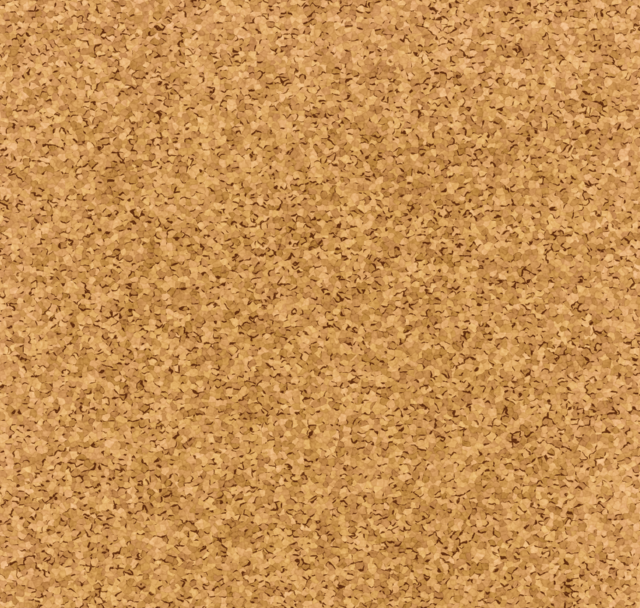
This texture is drawn by a Shadertoy shader. Its source:

```glsl
// Pressed cork board: small angular granules in honey and tan tones,
// drawn as a weighted Voronoi mosaic with per-grain colour, fine mottling
// and short dark gaps along some of the seams; supersampled for soft edges.

#define GRAINS 102.0       // grains along the canvas height
#define WARP 0.60          // bending of the grain outlines
#define SIZE_SPREAD 0.30   // difference between large and small grains
#define GAP_SHARE 0.36     // share of seams that open into dark gaps
#define GAP_WIDTH 0.18     // half width of a gap, in grains
#define GAP_DEPTH 0.80     // darkness of the gaps
#define MOTTLE 0.50        // tone variation inside the grains
#define PATCHES 0.05       // broad tone variation over the board
#define EDGE_LIGHT 0.09    // lightening towards the border
#define SAMPLES 3          // supersampling grid per side
#define FOOTPRINT 0.0024   // width of the smoothing area, in canvas heights

const vec3 GAP_BROWN = vec3(0.38, 0.18, 0.06);
const vec3 BARK      = vec3(0.48, 0.27, 0.11);
const vec3 UMBER     = vec3(0.61, 0.40, 0.18);
const vec3 OCHRE     = vec3(0.70, 0.48, 0.23);
const vec3 TAN       = vec3(0.75, 0.53, 0.28);
const vec3 HONEY     = vec3(0.81, 0.59, 0.33);
const vec3 PALE      = vec3(0.89, 0.68, 0.42);
const vec3 CREAM     = vec3(0.96, 0.79, 0.56);

float hash(vec2 p) {
    vec3 q = fract(p.xyx * 0.1031);
    q += dot(q, q.yzx + 33.33);
    return fract((q.x + q.y) * q.z);
}

vec2 hash2(vec2 p) {
    return vec2(hash(p + 11.7), hash(p + 83.1));
}

float noise(vec2 p) {
    vec2 i = floor(p), f = fract(p);
    f = f * f * (3.0 - 2.0 * f);
    return mix(mix(hash(i), hash(i + vec2(1, 0)), f.x),
               mix(hash(i + vec2(0, 1)), hash(i + vec2(1, 1)), f.x), f.y);
}

float ramp(float a, float b, float x) {
    return clamp((x - a) / (b - a), 0.0, 1.0);
}

// Tone 0..1 to cork colour; stops follow the share of each colour.
vec3 corkColour(float tone) {
    vec3 c = mix(GAP_BROWN, BARK, ramp(-0.20, -0.02, tone));
    c = mix(c, UMBER, ramp(-0.02, 0.09, tone));
    c = mix(c, OCHRE, ramp(0.09, 0.20, tone));
    c = mix(c, TAN,   ramp(0.20, 0.35, tone));
    c = mix(c, HONEY, ramp(0.35, 0.57, tone));
    c = mix(c, PALE,  ramp(0.57, 0.87, tone));
    return mix(c, CREAM, ramp(0.90, 1.25, tone));
}

vec3 cork(vec2 uv, float border) {
    vec2 p = uv * GRAINS * vec2(1.0, 1.08) + 7.0;
    vec2 bend = vec2(noise(p * 1.7), noise(p * 1.7 + 37.0)) - 0.5;
    vec2 q = p + WARP * bend;

    // Nearest and second nearest grain
    vec2 cell = floor(q), id1 = cell, id2 = cell, site1 = q, site2 = q;
    float d1 = 1e3, d2 = 1e3;
    for (int y = -1; y <= 1; y++)
    for (int x = -1; x <= 1; x++) {
        vec2 id = cell + vec2(x, y);
        vec2 site = id + 0.05 + 0.9 * hash2(id);
        vec2 r = site - q;
        float d = dot(r, r) - SIZE_SPREAD * hash(id + 51.3);
        if (d < d1) {
            d2 = d1; id2 = id1; site2 = site1;
            d1 = d; id1 = id; site1 = site;
        } else if (d < d2) {
            d2 = d; id2 = id; site2 = site;
        }
    }
    vec2 across = site2 - site1;
    float span = max(length(across), 0.25);
    float seam = 0.5 * (d2 - d1) / span;

    // Grain tone, mottling and broad patches
    float tone = 0.27 + 0.76 * hash(id1 + 5.9);
    tone += MOTTLE * (0.5 * noise(p * 2.3 + 19.0) + 0.5 * noise(p * 4.0) - 0.5);
    tone += PATCHES * (noise(uv * 9.0) + noise(uv * 23.0) - 1.0);
    tone += EDGE_LIGHT * border;
    tone -= 0.22 * (1.0 - smoothstep(0.0, 0.18, seam));

    // Short dark gaps, more often on level seams
    float level = abs(across.y) / span;
    float chance = GAP_SHARE * (0.4 + 1.0 * level * level);
    float open = step(hash(id1 + id2 + 3.3), chance);
    float width = GAP_WIDTH * smoothstep(0.25, 0.85, noise(p * 1.6 + 61.0));
    float gap = open * (1.0 - smoothstep(width - 0.06, width + 0.06, seam));
    gap *= smoothstep(0.0, 0.06, width);
    tone -= GAP_DEPTH * gap;

    // Slight shift between yellow and rosy grains
    float hue = hash(id1 + 71.0) - 0.5 + 0.3 * border;
    return corkColour(tone) + hue * vec3(0.01, -0.008, 0.05) * (1.0 - gap);
}

void mainImage(out vec4 fragColor, in vec2 fragCoord) {
    vec2 uv = fragCoord / iResolution.y;
    vec2 s = fragCoord / iResolution.xy * 2.0 - 1.0;
    float border = max(pow(abs(s.x), 4.0), smoothstep(0.3, 1.0, s.y)) - 0.15;
    float area = max(FOOTPRINT, 1.0 / iResolution.y);
    vec3 sum = vec3(0.0);
    for (int j = 0; j < SAMPLES; j++)
    for (int i = 0; i < SAMPLES; i++) {
        vec2 offset = (vec2(i, j) + 0.5) / float(SAMPLES) - 0.5;
        sum += cork(uv + offset * area, border);
    }
    fragColor = vec4(sum / float(SAMPLES * SAMPLES), 1.0);
}
```
